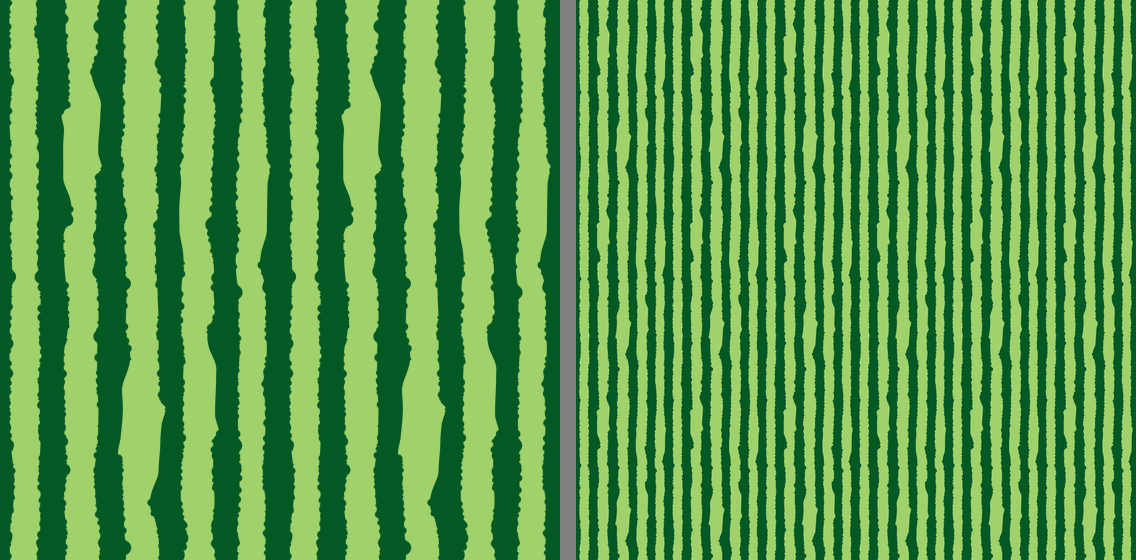
Left, the tile; right, the same tile 3 across and 3 down.
This pattern is drawn by a Shadertoy shader. Its source:

```glsl
// Ragged vertical rind stripes, dark green on light green. Five stripes form a
// tile set twice across and once down. Each stripe edge is a wandering line with
// long smooth sweeps, melted together with hashed round lumps of three sizes.

const float TILE = 0.5;
const int STRIPES = 5;
const float HALF_WIDTH = 0.0228;
const vec3 LIGHT = vec3(0.63, 0.82, 0.42);
const vec3 DARK = vec3(0.01, 0.35, 0.14);

// Stripe centres inside one tile
const float CENTERS[5] = float[5](-0.003, 0.094, 0.197, 0.304, 0.404);

// Sweep of each left and right edge: signed peak (+ trails down, - up), height
const vec2 SWEEPS[10] = vec2[10](
    vec2(-0.53, 0.010), vec2(0.0),
    vec2(0.0),          vec2(-0.625, 0.014),
    vec2(0.87, 0.014),  vec2(0.36, 0.009),
    vec2(-0.10, 0.013), vec2(-0.53, 0.007),
    vec2(0.40, 0.014),  vec2(0.0));

vec3 hash3(vec2 p) {
    vec3 q = fract(p.xyx * vec3(0.1031, 0.1030, 0.0973));
    q += dot(q, q.yxz + 33.33);
    return fract((q.xxy + q.yzz) * q.zyx);
}

// Value noise along y that wraps after a whole number of cells
float wrapNoise(float y, float cells, float seed) {
    float s = y * cells, i = floor(s), f = s - i;
    float a = hash3(vec2(mod(i, cells), seed)).x;
    float b = hash3(vec2(mod(i + 1.0, cells), seed)).x;
    return mix(a, b, f * f * (3.0 - 2.0 * f));
}

float smoothMin(float a, float b, float k) {
    float h = max(k - abs(a - b), 0.0) / k;
    return min(a, b) - 0.25 * h * h * k;
}

// Wrapped distance travelled along a sweep, zero at its peak
float sweepPosition(float y, float peak) {
    float t = sign(peak) * (abs(peak) - y);
    return t - round(t);
}

// Swell, long shallow hollow, then a small hook inward
float sweepShape(float t) {
    float swell = smoothstep(-0.05, 0.0, t) * (1.0 - smoothstep(0.0, 0.06, t));
    float hollow = smoothstep(0.02, 0.06, t) * (1.0 - smoothstep(0.17, 0.19, t));
    float hook = smoothstep(0.14, 0.172, t) * (1.0 - smoothstep(0.172, 0.182, t));
    return swell - 0.3 * hollow - 0.45 * hook;
}

// Distance of the bare edge from the stripe centre
float edgeLine(float y, int edge) {
    float seed = float(edge) * 7.0 + 3.0;
    float drift = 0.009 * (wrapNoise(y, 7.0, seed) - 0.5);
    float wobble = 0.006 * (wrapNoise(y, 19.0, seed + 1.0) - 0.5);
    vec2 sweep = SWEEPS[edge];
    return HALF_WIDTH + drift + wobble + sweep.y * sweepShape(sweepPosition(y, sweep.x));
}

// Melts one size of jittered round lumps onto an edge, sparing its sweep
float addLumps(float d, vec2 p, int edge, float cells, float radius, float chance, float melt) {
    float cell = floor(p.y * cells);
    for (int k = -1; k <= 1; k++) {
        float i = cell + float(k);
        vec2 key = vec2(mod(i, cells), float(edge) * 13.0 + cells);
        vec3 h = hash3(key);
        float y = (i + 0.2 + 0.6 * h.x) / cells;
        float t = sweepPosition(y, SWEEPS[edge].x);
        if (h.z > chance || (t > 0.004 && t < 0.165)) continue;
        float r = radius * mix(0.5, 1.0, h.y);
        float sunk = r * mix(0.2, 0.7, hash3(key + 41.0).x);
        vec2 center = vec2(edgeLine(y, edge) - sunk, y);
        d = smoothMin(d, length(p - center) - r, melt);
    }
    return d;
}

// p.x is measured outward from the stripe centre
float edgeDistance(vec2 p, int edge) {
    float d = p.x - edgeLine(p.y, edge);
    d = addLumps(d, p, edge, 11.0, 0.0135, 0.45, 0.004);
    d = addLumps(d, p, edge, 52.0, 0.0075, 0.85, 0.002);
    return addLumps(d, p, edge, 110.0, 0.0036, 0.5, 0.001);
}

float stripesDistance(vec2 uv) {
    float d = 1.0;
    for (int i = 0; i < STRIPES; i++) {
        float x = uv.x - CENTERS[i];
        x -= TILE * round(x / TILE);
        if (abs(x) > 0.07) continue;
        int edge = 2 * i + (x < 0.0 ? 0 : 1);
        d = min(d, edgeDistance(vec2(abs(x), uv.y), edge));
    }
    return d;
}

void mainImage(out vec4 fragColor, in vec2 fragCoord) {
    vec2 uv = fragCoord / iResolution.xy;
    float pixel = 1.0 / iResolution.y;
    float light = smoothstep(-0.75 * pixel, 0.75 * pixel, stripesDistance(uv));
    fragColor = vec4(mix(DARK, LIGHT, light), 1.0);
}
```
